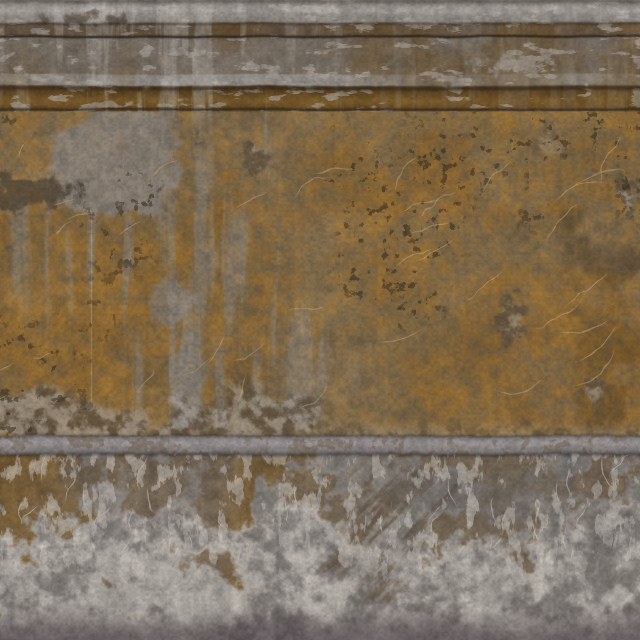
Give the GLSL for this texture, as a three.js fragment shader.

```glsl
#define OCHRE vec3(0.52, 0.385, 0.19)
#define UMBER vec3(0.485, 0.405, 0.285)
#define PLASTER vec3(0.64, 0.62, 0.595)
#define STONE vec3(0.50, 0.48, 0.46)
#define SOIL vec3(0.37, 0.315, 0.25)
#define SHADOW vec3(0.17, 0.14, 0.11)
#define WALL_TOP 0.829
#define RAIL_TOP 0.319
#define RAIL_BASE 0.29
#define SCRATCHES 38
#define GRAIN 0.13

varying vec2 vUv;
vec2 p;
float broad, mid, fine, streak;

float hash(vec2 v) { return fract(sin(dot(v, vec2(127.1, 311.7))) * 43758.5453); }

float noise(vec2 v) {
  vec2 i = floor(v), f = fract(v);
  f = f * f * (3.0 - 2.0 * f);
  return mix(mix(hash(i), hash(i + vec2(1, 0)), f.x),
             mix(hash(i + vec2(0, 1)), hash(i + 1.0), f.x), f.y);
}

float fbm(vec2 v) {
  float sum = 0.0, amp = 0.52;
  for (int i = 0; i < 5; i++) {
    sum += amp * noise(v);
    v = mat2(1.6, 1.2, -1.2, 1.6) * v + 5.3;
    amp *= 0.5;
  }
  return sum;
}

float above(float y, float edge) { return smoothstep(edge - 0.002, edge + 0.002, y); }

float ridge(float y, float center, float width) {
  float d = (y - center) / width;
  return exp(-d * d);
}

// Soft ellipse with a rim broken up by noise
float blot(float x, float y, float w, float h, float rough) {
  float d = length((p - vec2(x, y)) / vec2(w, h));
  return 1.0 - smoothstep(0.55, 1.15, d + (rough - 0.5) * 2.6);
}

// Thin bent stroke, faded at both ends
float scratch(vec2 center, float angle, float len, float bend) {
  vec2 d = p - center;
  float c = cos(angle), s = sin(angle);
  vec2 q = vec2(c * d.x + s * d.y, c * d.y - s * d.x);
  q.y += bend * q.x * q.x + 0.007 * (noise(p * 65.0) - 0.5);
  return (1.0 - smoothstep(0.0003, 0.0017, abs(q.y))) * (1.0 - smoothstep(0.4, 1.0, abs(q.x) / len));
}

vec3 paintedWall() {
  float warm = 0.22 + 0.6 * blot(0.1, 0.51, 0.26, 0.2, broad) + 0.65 * blot(0.86, 0.41, 0.2, 0.13, broad)
    + 0.3 * blot(0.62, 0.7, 0.25, 0.07, mid) + 1.3 * (broad - 0.5) + 1.8 * (fine - 0.5);
  vec3 col = mix(UMBER, OCHRE, clamp(warm, 0.0, 1.0));
  col *= 1.0 + 0.25 * (mid - 0.5) - 0.13 * blot(0.93, 0.46, 0.06, 0.16, mid);

  // Worn grey areas and runs of water
  float worn = 0.75 * blot(0.16, 0.755, 0.1, 0.075, mid) + 0.45 * blot(0.09, 0.715, 0.15, 0.04, mid)
    + 0.6 * blot(0.262, 0.52, 0.026, 0.04, mid) + 0.5 * blot(0.295, 0.43, 0.025, 0.075, mid)
    + 0.55 * smoothstep(0.46, 0.68, streak) * blot(0.25, 0.56, 0.22, 0.27, broad);
  col = mix(col, STONE * 1.03, min(worn, 0.8));
  float drip = ridge(p.x, 0.143, 0.0012) * above(p.y, 0.37) * (1.0 - above(p.y, 0.67));
  col = mix(col, PLASTER, 0.5 * drip * smoothstep(0.25, 0.5, mid));

  // Bare spots, damp crust and pits
  float spots = blot(0.4, 0.755, 0.019, 0.024, fine) + blot(0.8, 0.5, 0.02, 0.032, fine)
    + blot(0.98, 0.695, 0.018, 0.03, fine) + blot(0.928, 0.39, 0.016, 0.022, fine)
    + 0.5 * blot(0.855, 0.795, 0.025, 0.035, mid) + blot(0.4, 0.348, 0.12, 0.035, mid)
    + blot(0.14, 0.345, 0.18, 0.04, mid) + 0.6 * ridge(p.y, RAIL_TOP, 0.018);
  col = mix(col, mix(SOIL, STONE * 1.15, smoothstep(0.35, 0.6, fine)), 0.68 * min(spots, 1.0));
  col = mix(col, SOIL * 0.8, 0.65 * blot(0.04, 0.7, 0.055, 0.025, fine));
  float pits = smoothstep(0.64, 0.73, fbm(p * 85.0 + 9.0)) * smoothstep(0.43, 0.6, broad);
  return mix(col, SHADOW, 0.5 * pits);
}

vec3 peeledBase() {
  vec3 col = mix(STONE, PLASTER, smoothstep(0.36, 0.57, 0.6 * mid + 0.4 * fine + 0.5 * (0.13 - p.y)));
  float peel = mid + 0.5 * (broad - 0.5) + 0.35 * (fine - 0.5) + 1.7 * (p.y - 0.22)
    + 0.14 * blot(0.3, 0.235, 0.18, 0.08, broad) - 0.16 * ridge(p.x, 0.475, 0.04);
  float rust = smoothstep(0.42, 0.65, broad) * (1.0 - smoothstep(0.35, 0.75, p.x));
  col = mix(col, mix(SOIL * 1.08, OCHRE * 0.82, rust), 0.85 * smoothstep(0.48, 0.62, peel));
  float hatch = fbm(vec2((p.x + p.y) * 12.0, (p.y - p.x) * 80.0));
  col = mix(col, mix(SOIL, STONE, smoothstep(0.35, 0.65, hatch)), 0.75 * blot(0.6, 0.19, 0.11, 0.085, mid));
  col = mix(col, STONE * 0.82, 0.5 * blot(0.8, 0.22, 0.17, 0.075, mid));
  float flakes = smoothstep(0.56, 0.66, fbm(p * vec2(75, 38))) * smoothstep(0.04, 0.14, p.y);
  col = mix(col, PLASTER * 1.1, 0.6 * flakes) * (0.9 + 0.2 * streak);
  float foot = 1.0 - smoothstep(0.005, 0.06, p.y + 0.05 * (mid - 0.5));
  return mix(col, vec3(0.35, 0.315, 0.33), 0.8 * foot);
}

vec3 cornice() {
  float y = p.y + 0.004 * (mid - 0.5);
  vec3 col = OCHRE * (0.68 + 0.2 * ridge(y, 0.842, 0.009));
  col = mix(col, STONE * 1.1, above(y, 0.866));
  col = mix(col, mix(SOIL, STONE, 0.55), above(y, 0.884));
  col = mix(col, SOIL, above(y, 0.944));
  col = mix(col, STONE * 1.04, above(y, 0.964));
  float rust = smoothstep(0.48, 0.66, broad + 0.2 * ridge(p.x, 0.35, 0.08));
  col = mix(col, OCHRE * 0.75, 0.5 * rust * (1.0 - above(y, 0.965)));
  col = mix(col, PLASTER, smoothstep(0.5, 0.66, streak) * (0.15 + 0.35 * ridge(p.x, 0.25, 0.2)));
  float chips = blot(0.8, 0.9, 0.045, 0.018, fine) + smoothstep(0.6, 0.7, fbm(p * vec2(35, 85)));
  col = mix(col, PLASTER, 0.6 * min(chips, 1.0));
  col = mix(col, SOIL * 0.8, 0.6 * blot(0.13, 0.972, 0.05, 0.012, fine));
  float dark = ridge(y, 0.943, 0.0025) + 0.75 * ridge(y, 0.862, 0.004) + 0.75 * ridge(y, WALL_TOP, 0.0025)
    + 0.45 * ridge(y, 0.963, 0.003) + 0.4 * ridge(y, 0.998, 0.004);
  return mix(col, SHADOW, 0.85 * min(dark, 1.0)) + 0.07 * ridge(y, 0.984, 0.008);
}

void main() {
  p = vUv;
  broad = fbm(p * 5.0 + 2.0);
  mid = fbm(p * 17.0 + 7.0);
  fine = fbm(p * 62.0 + 3.0);
  streak = fbm(p * vec2(55, 5));
  float y = p.y + 0.005 * (mid - 0.5), onWall = above(y, RAIL_TOP);
  vec3 col = mix(peeledBase(), paintedWall(), onWall);
  for (int i = 0; i < SCRATCHES; i++) {
    float k = float(i), a = hash(vec2(k, 1.3)), b = hash(vec2(k, 4.7)), c = hash(vec2(k, 8.1));
    float high = scratch(vec2(pow(a, 1.5), 0.36 + 0.42 * b), 0.1 + 1.1 * c, 0.012 + 0.04 * a, 16.0 * b - 8.0);
    float low = scratch(vec2(b, 0.13 + 0.15 * c), 0.7 + 1.2 * a, 0.01 + 0.025 * c, 8.0);
    col = mix(col, mix(PLASTER * 1.13, vec3(0.68, 0.58, 0.43), onWall), 0.6 * max(high, low));
  }
  // Rail, cornice and mineral grain
  vec3 rail = mix(STONE, PLASTER, 0.6 * ridge(y, 0.308, 0.007)) + vec3(0, 0, 0.02);
  col = mix(col, mix(rail, SOIL, 0.5 * smoothstep(0.54, 0.68, fine)), above(y, RAIL_BASE) * (1.0 - onWall));
  col *= 1.0 - 0.3 * ridge(y, RAIL_BASE, 0.004) - 0.22 * ridge(y, RAIL_TOP, 0.003);
  col = mix(col, cornice(), above(p.y, WALL_TOP - 0.003));
  float grain = noise(p * 240.0) + 0.6 * noise(p * 410.0) - 0.8;
  gl_FragColor = vec4(clamp(col * (1.0 + GRAIN * grain + 0.28 * (fine - 0.5)), 0.0, 1.0), 1.0);
}
```
